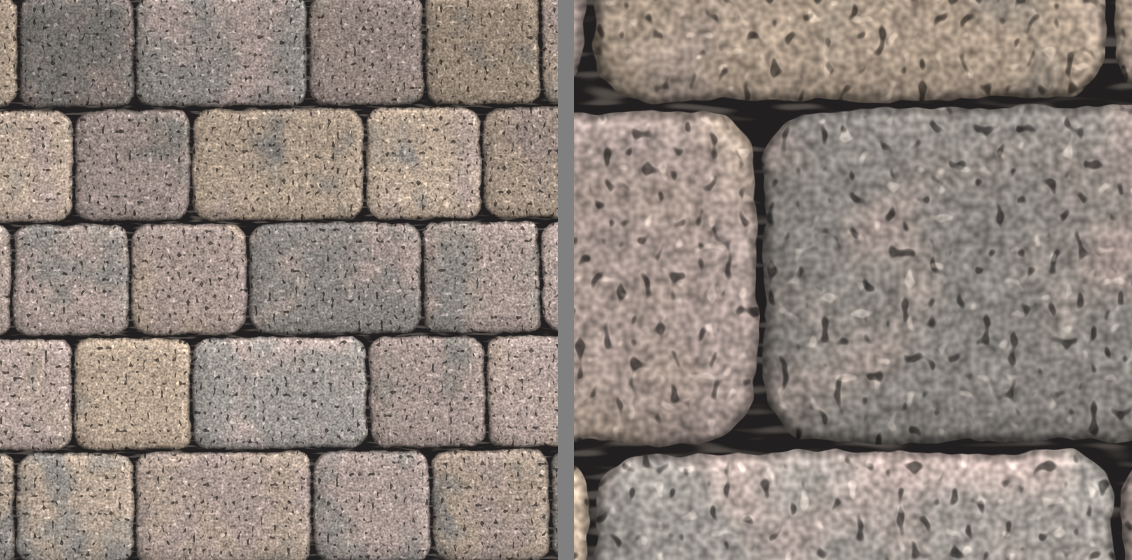
Left, the full canvas; right, a detail of the centre.
Give the GLSL for this texture, as a WebGL 2 fragment shader.

```glsl
#version 300 es
precision highp float;

uniform vec2 u_resolution;
out vec4 fragColor;

// Layout, in units of canvas height
const float ROW_HEIGHT = 0.204;
const float ROW_BASE = -0.011;
const float WIDE = 0.3125;
const float SQUARE = 0.2105;
const float FIRST_WIDE = 0.241;
const float ROW_SHIFT = 0.101;
const float TILT = 0.007;
const float TAPER = 0.03;
const float TAPER_CENTRE = 0.25;

// Stone shape and relief
const vec2 HALF_GAP = vec2(0.0025, 0.0032);
const float CORNER_MIN = 0.020;
const float CORNER_MAX = 0.036;
const float BEVEL = 0.040;
const float EDGE_WOBBLE = 0.0045;
const float EDGE_CHIPS = 0.0025;
const vec2 LIGHT = vec2(0.15, 0.23);

// Surface
const float GRAIN_FINE = 0.34;
const float GRAIN_COARSE = 0.24;
const float PIT_DEPTH = 0.50;
const float FLECK_GAIN = 0.18;
const float STONE_VARIATION = 0.20;
const float TOP_DARKENING = 0.12;

const vec3 SLATE = vec3(0.56, 0.54, 0.52);
const vec3 ROSE = vec3(0.67, 0.605, 0.58);
const vec3 TAN = vec3(0.73, 0.655, 0.58);
const vec3 FLECK = vec3(1.0, 0.94, 0.88);
const vec3 JOINT = vec3(0.13, 0.12, 0.12);
const vec3 SAND = vec3(0.45, 0.42, 0.39);

vec2 hash2(vec2 p) {
    vec3 h = fract(p.xyx * vec3(0.1031, 0.1030, 0.0973));
    h += dot(h, h.yzx + 33.33);
    return fract((h.xx + h.yz) * h.zy);
}

float cornerSlope(vec2 cell, vec2 offset) {
    float angle = 6.2832 * hash2(cell).x;
    return dot(vec2(cos(angle), sin(angle)), offset);
}

float gradientNoise(vec2 p) {
    vec2 i = floor(p), f = fract(p);
    vec2 w = f * f * f * (f * (f * 6.0 - 15.0) + 10.0);
    vec2 e = vec2(1.0, 0.0);
    float low = mix(cornerSlope(i, f), cornerSlope(i + e, f - e), w.x);
    float high = mix(cornerSlope(i + e.yx, f - e.yx), cornerSlope(i + 1.0, f - 1.0), w.x);
    return mix(low, high, w.y);
}

float roundedBox(vec2 p, vec2 halfSize, float radius) {
    vec2 q = abs(p) - halfSize + radius;
    return length(max(q, 0.0)) + min(max(q.x, q.y), 0.0) - radius;
}

// Finds the stone under p: offset from its centre, half size and identity
void findStone(vec2 p, out vec2 local, out vec2 halfSize, out vec2 id) {
    float y = p.y - TILT * p.x - ROW_BASE;
    float row = floor(y / ROW_HEIGHT);
    float x = (p.x - TAPER_CENTRE) * (1.0 + TAPER * (p.y - 0.5)) + TAPER_CENTRE;
    x -= FIRST_WIDE + ROW_SHIFT * (2.0 - abs(row - 2.0));

    float period = WIDE + 2.0 * SQUARE;
    float group = floor(x / period);
    x -= group * period;
    float slot = x < WIDE ? 0.0 : 1.0 + floor((x - WIDE) / SQUARE);
    float width = slot < 0.5 ? WIDE : SQUARE;
    float left = slot < 0.5 ? 0.0 : WIDE + (slot - 1.0) * SQUARE;

    halfSize = 0.5 * vec2(width, ROW_HEIGHT) - HALF_GAP;
    local = vec2(x - left - 0.5 * width, y - (row + 0.5) * ROW_HEIGHT);
    id = vec2(group * 3.0 + slot + 17.0, row + 29.0);
}

// Blended pigments with grain, pits and pale aggregate
vec3 stoneSurface(vec2 p, vec2 id) {
    vec2 random = hash2(id * 7.3);
    vec2 q = p + 40.0 + random * 9.0;
    float patches = gradientNoise(q * vec2(11.0, 6.0)) + 0.5 * gradientNoise(q * 24.0);
    vec3 color = mix(ROSE, TAN, smoothstep(0.15, 0.85, random.x + 0.6 * patches));
    color = mix(color, SLATE, smoothstep(0.45, 1.0, random.y + 0.9 * patches));
    color *= 1.0 + STONE_VARIATION * (hash2(id + 51.0).x - 0.5);
    color *= 1.0 - TOP_DARKENING * smoothstep(0.55, 0.95, p.y);

    float grain = GRAIN_FINE * gradientNoise(q * 240.0) + GRAIN_COARSE * gradientNoise(q * 115.0);
    color *= 1.0 + grain + 0.12 * gradientNoise(q * 48.0);
    float pits = smoothstep(0.26, 0.48, gradientNoise(q * vec2(125.0, 95.0) + 13.0));
    float flecks = smoothstep(0.30, 0.50, gradientNoise(q * 105.0 + 71.0));
    return color * (1.0 - PIT_DEPTH * pits) + FLECK * FLECK_GAIN * flecks;
}

void main() {
    vec2 p = gl_FragCoord.xy / u_resolution.y;
    float pixel = 1.0 / u_resolution.y;
    vec2 local, halfSize, id;
    findStone(p, local, halfSize, id);

    // Worn outline
    float radius = mix(CORNER_MIN, CORNER_MAX, hash2(id + 5.0).y);
    float edge = roundedBox(local, halfSize, radius);
    edge += EDGE_WOBBLE * gradientNoise(p * 22.0 + id) + EDGE_CHIPS * gradientNoise(p * 85.0);

    // Rounded shoulders lit from the upper right
    vec2 slope = sign(local) * max(abs(local) - halfSize + BEVEL, 0.0) / BEVEL;
    float shade = 1.0 + dot(slope * length(slope), LIGHT);
    shade *= mix(0.62, 1.0, smoothstep(0.0, 0.007, -edge));
    vec3 stone = stoneSurface(p, id) * shade;

    // Shadowed joint with traces of sand
    float sand = smoothstep(0.05, 0.45, gradientNoise(p * vec2(30.0, 160.0)));
    vec3 joint = mix(JOINT, SAND, 0.6 * sand);

    float cover = 1.0 - smoothstep(-pixel, pixel, edge);
    fragColor = vec4(clamp(mix(joint, stone, cover), 0.0, 1.0), 1.0);
}
```
